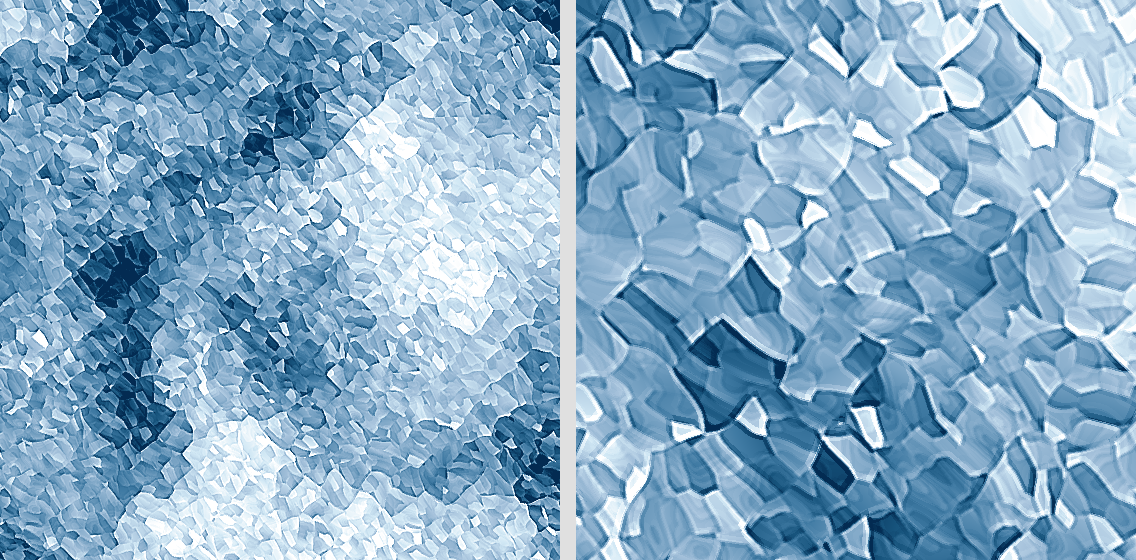
Left, the full canvas; right, a detail of the centre.
A three.js fragment shader for this texture:

```glsl
// Cracked blue ice: tonal plates split into tilted shards with bright and dark rims.
#define TONE_SCALE 3.6
#define TONE_MEAN 0.69
#define TONE_STEPS 7.0
#define PLATE_COUNT 22.0
#define SHARD_COUNT vec2(38.0, 72.0)
#define SHARD_CONTRAST 0.26
#define WRINKLE_CONTRAST 0.17
#define GRAIN_ANGLE 0.785
#define RIM_WIDTH 0.0034
#define PLATE_RIM 2.6
#define SHARD_RIM 1.8

varying vec2 vUv;

const vec3 ABYSS = vec3(0.01, 0.17, 0.32);
const vec3 DEEP = vec3(0.09, 0.33, 0.49);
const vec3 STEEL = vec3(0.25, 0.48, 0.64);
const vec3 SKY = vec3(0.46, 0.63, 0.76);
const vec3 MIST = vec3(0.65, 0.76, 0.86);
const vec3 FROST = vec3(0.82, 0.91, 0.96);

vec2 hash2(vec2 p) {
  vec3 a = fract(p.xyx * vec3(0.1031, 0.1030, 0.0973));
  a += dot(a, a.yzx + 33.33);
  return fract((a.xx + a.yz) * a.zy);
}

mat2 rotation(float angle) {
  float c = cos(angle), s = sin(angle);
  return mat2(c, s, -s, c);
}

vec2 noise2(vec2 p) {
  vec2 i = floor(p), f = fract(p);
  f = f * f * (3.0 - 2.0 * f);
  vec2 low = mix(hash2(i), hash2(i + vec2(1.0, 0.0)), f.x);
  vec2 high = mix(hash2(i + vec2(0.0, 1.0)), hash2(i + 1.0), f.x);
  return mix(low, high, f.y);
}

// Centre of the nearest cell; the squarish metric gives blocky facets.
vec2 facetCentre(vec2 p) {
  vec2 cell = floor(p), best = p;
  float nearest = 100.0;
  for (int y = -1; y <= 1; y++) {
    for (int x = -1; x <= 1; x++) {
      vec2 id = cell + vec2(float(x), float(y));
      vec2 centre = id + 0.12 + 0.76 * hash2(id);
      vec2 d = (centre - p) * (centre - p);
      float dist = dot(d, d);
      if (dist < nearest) { nearest = dist; best = centre; }
    }
  }
  return best;
}

// Broad light and dark regions, with deeper pockets on the dark side.
float broadTone(vec2 p) {
  vec2 q = rotation(0.5) * p * TONE_SCALE + 41.0;
  q += 0.7 * (noise2(q * 1.4 + 9.0) - 0.5);
  float x = -0.5, weight = 0.55;
  for (int i = 0; i < 3; i++) {
    x += weight * noise2(q).x;
    q = rotation(0.9) * q * 2.1 + 13.0;
    weight *= 0.52;
  }
  float pocket = min(x, 0.0);
  return TONE_MEAN + x - 3.0 * pocket * pocket;
}

// x: stepped plate tone, y: shard and wrinkle detail.
vec2 relief(vec2 p) {
  p += 0.012 * (noise2(p * 24.0 + 5.0) - 0.5);
  mat2 turn = rotation(GRAIN_ANGLE);
  vec2 plate = facetCentre(turn * p * PLATE_COUNT + 60.0);
  vec2 plateSeed = hash2(floor(plate) + 7.0);
  vec2 plateCentre = (plate - 60.0) * turn / PLATE_COUNT;

  float tone = broadTone(plateCentre);
  float stepped = (floor(tone * TONE_STEPS) + 0.5) / TONE_STEPS;
  float busy = mix(0.5, 1.3, noise2(plateCentre * 6.0 + 30.0).x);
  busy *= 1.3 - 0.55 * tone;

  // Shards run along a direction of their own in every plate.
  float angle = GRAIN_ANGLE + 0.8 * (plateSeed.x - 0.5);
  vec2 local = rotation(angle) * (p - plateCentre);
  vec2 grid = local * SHARD_COUNT + 50.0 + floor(plateSeed * 90.0);
  vec2 shard = facetCentre(grid);
  vec2 seed = hash2(floor(shard) + 3.0);
  float tilt = dot(grid - shard, hash2(floor(shard) + 19.0) - 0.5);
  float glint = 0.2 * step(0.93, seed.y);

  float wrinkle = noise2(grid * vec2(1.3, 1.1) + 11.0).x;
  wrinkle = floor(wrinkle * 5.0) / 5.0 - 0.4;
  float detail = SHARD_CONTRAST * (seed.x - 0.5) + 0.22 * tilt + glint;
  detail += WRINKLE_CONTRAST * wrinkle;
  return vec2(mix(tone, stepped, 0.65), busy * detail + 0.07 * (plateSeed.y - 0.5));
}

vec3 iceColour(float v) {
  float s = (v - 0.14) / 0.153;
  vec3 c = mix(ABYSS, DEEP, clamp(s, 0.0, 1.0));
  c = mix(c, STEEL, clamp(s - 1.0, 0.0, 1.0));
  c = mix(c, SKY, clamp(s - 2.0, 0.0, 1.0));
  c = mix(c, MIST, clamp(s - 3.0, 0.0, 1.0));
  c = mix(c, FROST, clamp(s - 4.0, 0.0, 1.0));
  return mix(c, vec3(1.0), clamp(s - 5.0, 0.0, 1.0));
}

void main() {
  // The inner ring smooths; its difference from the outer ring draws the rims.
  vec2 inner = vec2(0.0), outer = vec2(0.0);
  vec2 lightShift = vec2(0.0007, -0.0007);
  for (int i = 0; i < 4; i++) {
    float a = 1.5708 * float(i) + 0.4;
    vec2 dir = vec2(cos(a), sin(a));
    inner += 0.25 * relief(vUv + 0.2 * RIM_WIDTH * dir);
    outer += 0.25 * relief(vUv + RIM_WIDTH * dir.yx + lightShift);
  }
  vec2 rim = (inner - outer) * vec2(PLATE_RIM, SHARD_RIM);
  gl_FragColor = vec4(iceColour(inner.x + inner.y + rim.x + rim.y), 1.0);
}
```
